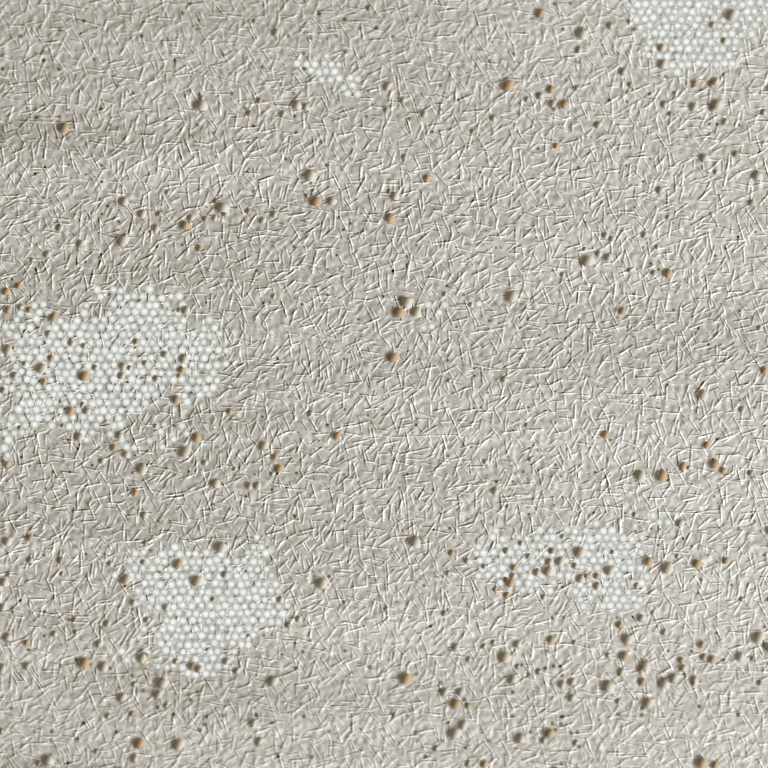
Give the GLSL for this texture, as a WebGL 2 fragment shader.

```glsl
#version 300 es
precision highp float;
// Grey-beige fibrous sheet with faint streaks, patches of white beads and scattered grit.
uniform vec2 u_resolution;
out vec4 fragColor;

float hash(vec2 p) {
  vec3 q = fract(p.xyx * 0.1031);
  q += dot(q, q.yzx + 33.33);
  return fract((q.x + q.y) * q.z);
}

vec2 hash2(vec2 p) { return vec2(hash(p + 17.3), hash(p + 71.9)); }

float noise(vec2 p) {
  vec2 i = floor(p), f = fract(p);
  f = f * f * (3.0 - 2.0 * f);
  return mix(mix(hash(i), hash(i + vec2(1, 0)), f.x),
             mix(hash(i + vec2(0, 1)), hash(i + vec2(1, 1)), f.x), f.y);
}

// Raised threads: one randomly turned segment per cell
float fibres(vec2 p, float width) {
  float height = 0.0;
  for (int j = -1; j <= 1; j++)
    for (int i = -1; i <= 1; i++) {
      vec2 id = floor(p) + vec2(i, j);
      float angle = 6.2832 * hash(id + 5.0);
      vec2 dir = vec2(cos(angle), sin(angle));
      vec2 d = p - id - hash2(id);
      d -= dir * clamp(dot(d, dir), -0.5, 0.5);
      height = max(height, 1.0 - smoothstep(0.0, width, length(d)));
    }
  return height;
}

float surface(vec2 p) {
  return 0.22 * fibres(p * 52.0, 0.10) + 0.17 * fibres(p * 85.0 + 31.0, 0.16)
       + 0.12 * fibres(p * 13.0 + 7.0, 0.022) + 0.34 * noise(p * 165.0);
}

// Positive inside the ragged bead patches
float cover(vec2 p) {
  float inside = -2.0;
  for (int i = 0; i < 6; i++) {
    float k = float(i);
    vec2 centre = fract(vec2(0.1, 0.53) + k * vec2(0.16, 0.69));
    vec2 radius = vec2(0.17, 0.10) * (0.65 + 0.35 * cos(k * 1.2566));
    inside = max(inside, 1.0 - length((p - centre) / radius));
  }
  return inside + 1.3 * (noise(p * 15.0) - 0.5) + 0.5 * (noise(p * 45.0) - 0.5);
}

vec3 addBeads(vec3 col, vec2 p, float soft) {
  vec2 scale = vec2(88.0, 102.0);
  vec2 g = p * scale;
  for (int j = -1; j <= 1; j++)
    for (int i = -1; i <= 1; i++) {
      float row = floor(g.y) + float(j);
      float shift = 0.5 * mod(row, 2.0);
      vec2 id = vec2(floor(g.x - shift) + float(i), row);
      vec2 c = (id + vec2(0.5 + shift, 0.5) + 0.35 * (hash2(id) - 0.5)) / scale;
      if (cover(c) < 0.08 + 0.38 * hash(id + 3.0)) continue;
      float r = 0.0042 + 0.0016 * hash(id + 9.0);
      float d = length(p - c);
      vec3 bead = mix(vec3(0.95, 0.96, 0.95), vec3(0.73, 0.74, 0.72), smoothstep(0.2, 1.1, d / r));
      bead += 0.08 * (hash(id + 21.0) - 0.5);
      col = mix(col, bead, 0.92 * (1.0 - smoothstep(r - soft, r + soft, d)));
    }
  return col;
}

// Stones lit from the right, each with a dark shadow on its left
vec3 addGrit(vec3 col, vec2 p, float scale, float size, float amount, float soft) {
  for (int j = -1; j <= 1; j++)
    for (int i = -1; i <= 1; i++) {
      vec2 id = floor(p * scale) + vec2(i, j);
      vec2 c = (id + 0.15 + 0.7 * hash2(id + scale)) / scale;
      float band = smoothstep(0.52, 0.85, noise(c * vec2(6.0, 15.0) + 4.0));
      float chance = 0.018 + 0.26 * band + 0.12 * smoothstep(-0.4, 0.2, cover(c));
      if (hash(id + scale * 2.0) > chance * amount) continue;
      float r = size * mix(0.55, 1.1, hash(id + 13.0));
      float angle = 3.1416 * hash(id + 27.0);
      vec2 d = p - c;
      vec2 q = mat2(cos(angle), sin(angle), -sin(angle), cos(angle)) * d;
      float edge = length(q * vec2(0.85, 1.2)) - r * (0.75 + 0.5 * noise(p * 260.0));
      float shade = length(d - r * vec2(-0.75, 0.2)) - r;
      col = mix(col, vec3(0.29, 0.26, 0.21), 0.75 * (1.0 - smoothstep(-0.5 * r, 0.3 * r + soft, shade)));
      float lit = smoothstep(-0.9, 0.6, dot(d, vec2(0.93, -0.36)) / r);
      vec3 stone = mix(vec3(0.40, 0.34, 0.26), vec3(0.93, 0.90, 0.84), lit);
      stone *= mix(vec3(1.0), vec3(0.92, 0.83, 0.72), step(0.7, hash(id + 41.0)));
      col = mix(col, stone, 1.0 - smoothstep(-soft, soft, edge));
    }
  return col;
}

void main() {
  vec2 p = gl_FragCoord.xy / u_resolution.y;
  float defocus = smoothstep(0.18, 0.5, abs(p.y - 0.52));
  float soft = max(mix(0.0009, 0.0026, defocus), 0.7 / u_resolution.y);

  // Broad light and horizontal streaks
  float tone = 0.665 + 0.07 * p.x + 0.025 * (1.0 - p.y);
  tone += 0.07 * (noise(vec2(p.x * 2.0, p.y * 42.0)) - 0.5) * mix(1.0, 0.5, p.x);
  tone += 0.05 * (noise(p * vec2(4.0, 9.0)) - 0.5);

  // Embossed fibres and fine grain
  vec2 toLight = mix(0.0013, 0.0018, defocus) * vec2(0.85, -0.53);
  float relief = surface(p - toLight) - surface(p + toLight);
  tone += relief * mix(0.95, 0.6, defocus) + 0.10 * (noise(p * 240.0 + 50.0) - 0.5);

  // Tiny dark pits
  vec2 pit = floor(p * 95.0);
  float pitDist = length(p - (pit + 0.3 + 0.4 * hash2(pit)) / 95.0);
  tone -= 0.28 * step(hash(pit + 61.0), 0.05) * (1.0 - smoothstep(0.0008, 0.0018 + soft, pitDist));

  vec3 col = tone + vec3(0.035, 0.0, -0.085) * (1.15 - tone);
  if (cover(p) > -0.5) col = addBeads(col, p, soft);
  col = addGrit(col, p, 66.0, 0.0042, 0.5, soft);
  col = addGrit(col, p, 40.0, 0.0068, 0.9, soft);
  fragColor = vec4(clamp(col, 0.0, 1.0), 1.0);
}
```
